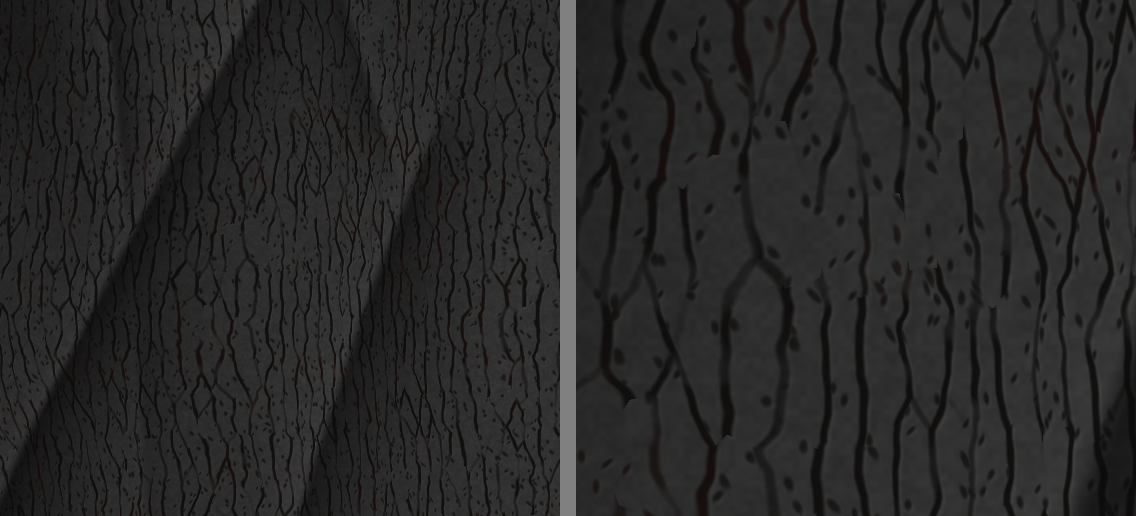
Left: the whole. Right: its middle third, enlarged.
A Shadertoy shader for this texture:

```glsl
vec2 hash2(vec2 p) {
    vec3 q = fract(vec3(p.xyx) * vec3(0.1031, 0.1030, 0.0973));
    q += dot(q, q.yzx + 33.33);
    return fract((q.xx + q.yz) * q.zy);
}

float noise(vec2 p) {
    vec2 i = floor(p), f = fract(p);
    f = f * f * (3.0 - 2.0 * f);
    float low = mix(hash2(i).x, hash2(i + vec2(1, 0)).x, f.x);
    float high = mix(hash2(i + vec2(0, 1)).x, hash2(i + vec2(1, 1)).x, f.x);
    return mix(low, high, f.y);
}

// Borders of tall cells; level borders fade out, upright ones stay
float cracks(vec2 p) {
    vec2 scale = vec2(40.0, 12.5);
    vec2 q = p * scale, cell = floor(q);
    vec2 nearCell = cell, nearSeed = vec2(0);
    float best = 1e3;
    for (int j = -1; j <= 1; j++)
    for (int i = -1; i <= 1; i++) {
        vec2 c = cell + vec2(i, j);
        vec2 seed = c + 0.1 + 0.8 * hash2(c + 50.0) - q;
        float d = dot(seed, seed);
        if (d < best) { best = d; nearCell = c; nearSeed = seed; }
    }
    float mask = 0.0;
    for (int j = -2; j <= 2; j++)
    for (int i = -2; i <= 2; i++) {
        vec2 c = nearCell + vec2(i, j);
        if (i == 0 && j == 0) continue;
        vec2 seed = c + 0.1 + 0.8 * hash2(c + 50.0) - q;
        vec2 across = normalize(seed - nearSeed);
        vec2 slope = across * scale;
        float d = dot(0.5 * (seed + nearSeed), across) / length(slope);
        float upright = smoothstep(0.72, 0.96, abs(slope.x) / length(slope));
        float chance = fract(hash2(c + 9.0).x + hash2(nearCell + 9.0).x);
        float width = mix(0.0012, 0.0028, chance);
        float strength = upright * smoothstep(0.02, 0.3, chance);
        mask = max(mask, strength * (1.0 - smoothstep(width * 0.3, width + 0.0016, d)));
    }
    return mask;
}

// Small oval pores between the cracks
float pores(vec2 p) {
    vec2 scale = vec2(85.0, 60.0);
    vec2 q = p * scale, cell = floor(q);
    float mask = 0.0;
    for (int j = -1; j <= 1; j++)
    for (int i = -1; i <= 1; i++) {
        vec2 c = cell + vec2(i, j);
        vec2 rnd = hash2(c + 170.0);
        vec2 d = (c + hash2(c + 310.0) - q) / scale;
        d.x += d.y * (rnd.y - 0.5);
        float r = length(d * vec2(1.0, 0.55));
        float size = 0.0012 + 0.0016 * rnd.y;
        mask = max(mask, step(rnd.x, 0.42) * (1.0 - smoothstep(size * 0.4, size + 0.0014, r)));
    }
    return mask;
}

float grooves(vec2 p) {
    p.x += 0.09 * noise(p * vec2(3.5, 2.5)) + 0.010 * noise(p * 22.0 + 7.0);
    p += 0.004 * vec2(noise(p * 75.0), noise(p * 75.0 + 40.0));
    float breaks = 0.55 + 0.6 * smoothstep(0.2, 0.5, noise(p * vec2(60.0, 35.0) + 20.0));
    return clamp(max(cracks(p) * breaks, 0.75 * pores(p)), 0.0, 1.0);
}

// Lit ridge on the left of an edge, shadow on its right
float fold(float d, float litWidth, float shadeWidth) {
    float lit = 0.24 * exp(min(d, 0.0) / litWidth);
    float shade = -0.48 * exp(-max(d, 0.0) / shadeWidth);
    return mix(lit, shade, smoothstep(-0.014, 0.012, d));
}

float drape(vec2 p) {
    float x = p.x + 0.012 * (noise(p * 6.0) - 0.5), y = p.y;
    float light = 0.86 + 0.12 * smoothstep(0.0, 0.45, x);
    light += 0.22 * (noise(p * vec2(4.0, 2.0) + 3.0) - 0.5);
    // Two long diagonal folds
    light += fold(x + 0.02 - 0.5 * y - 0.02 * y * y, 0.06, 0.10);
    light += fold(x - 0.575 - 0.29 * y - 0.09 * y * y, 0.07, 0.10)
        * (1.0 - smoothstep(0.6, 0.9, y));
    // Short creases hanging from the top, and a faint one below
    light += 0.75 * fold(x - 0.295 + 0.083 * y, 0.04, 0.035) * smoothstep(0.5, 0.75, y);
    light += 0.65 * fold(0.954 - 0.285 * y - x, 0.06, 0.05) * smoothstep(0.6, 0.8, y);
    light += 0.35 * fold(x - 0.28 + 0.03 * y, 0.03, 0.06) * (1.0 - smoothstep(0.25, 0.5, y));
    // Dim upper left corner
    light -= 0.25 * exp(-9.0 * dot(p - vec2(0, 1), p - vec2(0, 1)));
    return max(light, 0.3);
}

void mainImage(out vec4 fragColor, in vec2 fragCoord) {
    vec2 p = fragCoord / iResolution.y;
    float groove = grooves(p);
    float relief = grooves(p + vec2(-0.0022, 0.0022)) - groove;
    float grain = noise(p * 240.0) - 0.5 + 0.7 * (noise(p * 90.0) - 0.5);

    float tone = 0.192 * drape(p) * (1.0 + 0.13 * relief + 0.14 * grain);
    vec3 leather = tone * vec3(1.0, 0.995, 0.99);
    vec3 crackColor = vec3(0.040, 0.034, 0.031) + 0.08 * tone;
    crackColor.r += 0.03 * smoothstep(0.6, 0.85, noise(p * 14.0 + 60.0));
    fragColor = vec4(mix(leather, crackColor, 0.92 * groove), 1.0);
}
```
